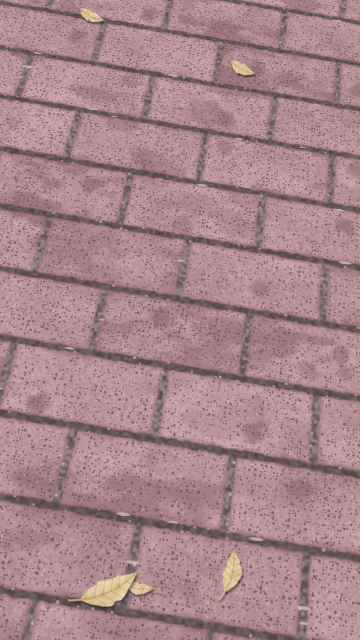
Reproduce this texture procedurally as a Shadertoy shader.

```glsl
// Rose brick paving in running bond, seen at a slant, with a few dry leaves.
// A projective map turns the canvas into ground units (one brick is 2 x 1);
// noise and hashed dots add mottling, pores, stains, joint grit and chips.

const float SLANT = 0.172;              // slope of the courses
const float NEAR_SCALE = 0.0673;        // course height at the top edge
const float DEPTH_GAIN = 0.03765;       // growth of courses toward the viewer
const float BRICK_RATIO = 2.71;         // brick length over course height
const vec2 BOND_ORIGIN = vec2(0.3477, 0.0039);
const float LEAN = 0.167;               // lean of the cross joints
const float JOINT = 0.045;              // half width of a joint
const float CORNER = 0.035;

const vec3 LIGHT_ROSE = vec3(0.785, 0.630, 0.660);
const vec3 MID_ROSE = vec3(0.690, 0.535, 0.560);
const vec3 STAIN_ROSE = vec3(0.575, 0.415, 0.445);
const vec3 PORE = vec3(0.420, 0.320, 0.345);
const vec3 JOINT_DARK = vec3(0.320, 0.260, 0.275);
const vec3 GRIT = vec3(0.570, 0.510, 0.515);
const vec3 CHIP = vec3(0.860, 0.800, 0.760);
const vec3 LEAF_PALE = vec3(0.930, 0.850, 0.700);
const vec3 LEAF_BROWN = vec3(0.740, 0.620, 0.410);

// Leaves: centre x, centre y from the top, angle, half length
const int LEAF_COUNT = 5;
const vec4 LEAVES[LEAF_COUNT] = vec4[LEAF_COUNT](
    vec4(0.143, 0.025, 0.45, 0.021), vec4(0.378, 0.107, 0.50, 0.021),
    vec4(0.362, 0.893, -1.35, 0.034), vec4(0.218, 0.919, 0.10, 0.022),
    vec4(0.172, 0.921, -0.45, 0.049));

float hash(vec2 p) {
    vec3 q = fract(p.xyx * 0.1031);
    q += dot(q, q.yzx + 33.33);
    return fract((q.x + q.y) * q.z);
}

float noise(vec2 p) {
    vec2 c = floor(p), f = fract(p);
    f = f * f * (3.0 - 2.0 * f);
    return mix(mix(hash(c), hash(c + vec2(1, 0)), f.x),
               mix(hash(c + vec2(0, 1)), hash(c + vec2(1, 1)), f.x), f.y);
}

float fbm(vec2 p) {
    return 0.55 * noise(p) + 0.3 * noise(p * 2.1 + 7.0) + 0.15 * noise(p * 4.3 + 19.0);
}

// One dot per occupied cell, with hashed place and radius
float dots(vec2 p, float density, float radius, float soft) {
    vec2 c = floor(p);
    vec2 centre = c + 0.3 + 0.4 * vec2(hash(c), hash(c + 17.0));
    float r = radius * (0.5 + 0.5 * hash(c + 31.0));
    return step(hash(c + 53.0), density) * (1.0 - smoothstep(r - soft, r + soft, length(p - centre)));
}

float roundBox(vec2 p, vec2 halfSize) {
    vec2 q = abs(p) - halfSize + CORNER;
    return length(max(q, 0.0)) + min(max(q.x, q.y), 0.0) - CORNER;
}

// Leaf frame: x runs from stem to tip in -1..1, slightly bent
vec2 leafFrame(vec2 p, vec4 leaf) {
    float c = cos(leaf.z), s = sin(leaf.z);
    vec2 q = mat2(c, -s, s, c) * (p - leaf.xy) / leaf.w;
    return q + vec2(0.0, 0.18 * q.x * q.x - 0.06);
}

float leafDistance(vec2 q, float seed) {
    float ragged = 0.16 * (noise(q * 5.0 + seed * 13.0) - 0.5);
    float blade = abs(q.y) - 0.40 * (1.0 - q.x * q.x) * (1.0 - 0.25 * q.x) + ragged * (1.0 - abs(q.x));
    float stem = max(abs(q.y) - 0.03, abs(q.x + 1.1) - 0.25);
    return min(max(blade, abs(q.x) - 1.0), stem);
}

vec3 brickColor(vec2 ground, vec2 local, vec2 id, float aa) {
    float tone = 0.5 + 1.1 * (fbm(ground * 2.2) - 0.5) + 0.9 * (noise(ground * 38.0) - 0.5);
    tone += 0.35 * (hash(id) - 0.45);
    vec3 col = mix(MID_ROSE, LIGHT_ROSE, clamp(tone, -0.3, 1.15));
    // Broad smudges and round damp spots
    float smudge = smoothstep(0.48, 0.72, fbm(ground * vec2(1.6, 3.0) + 40.0)) * hash(id + 5.0);
    for (int i = 0; i < 3; i++) {
        vec2 seed = id + float(i) * 11.0;
        vec2 centre = vec2(1.5, 0.6) * (vec2(hash(seed + 3.0), hash(seed + 8.0)) - 0.5);
        float r = length(local - centre) + 0.12 * (noise(ground * 9.0) - 0.5);
        smudge += smoothstep(0.20, 0.06, r) * smoothstep(0.6, 1.0, hash(seed + 21.0));
    }
    col = mix(col, STAIN_ROSE, 0.75 * min(smudge, 1.0));
    // Pores in two sizes and pale mineral flecks
    float wear = 0.16 + 0.22 * noise(ground * 1.3 + 70.0);
    float pores = max(dots(ground * 15.0, wear, 0.27, aa * 8.0), dots(ground * 27.0 + 9.0, wear, 0.32, aa * 12.0));
    col = mix(col, PORE, 0.75 * pores);
    return mix(col, CHIP, 0.45 * dots(ground * 19.0 + 4.0, 0.07, 0.25, aa * 9.0));
}

void mainImage(out vec4 fragColor, in vec2 fragCoord) {
    vec2 p = vec2(fragCoord.x, iResolution.y - fragCoord.y) / iResolution.y;
    float pixel = 1.0 / iResolution.y;

    // Canvas to ground
    float depth = p.y - SLANT * p.x;
    float scale = NEAR_SCALE + DEPTH_GAIN * depth;
    vec2 bond = vec2((p.x - BOND_ORIGIN.x + LEAN * depth) / BRICK_RATIO, depth - BOND_ORIGIN.y) / scale;
    vec2 ground = bond * vec2(2.0, 1.0);
    float aa = pixel / scale;

    // Running bond
    float row = floor(bond.y);
    float along = bond.x + 0.5 * mod(row, 2.0);
    vec2 id = vec2(floor(along), row);
    vec2 local = vec2(2.0 * fract(along) - 1.0, fract(bond.y) - 0.5);
    float d = roundBox(local, vec2(1.0, 0.5) - JOINT) + 0.03 * (noise(ground * 12.0) - 0.5);

    // Bricks with worn rims over gritty joints
    vec3 brick = brickColor(ground, local, id, aa);
    brick = mix(brick, STAIN_ROSE, 0.55 * smoothstep(-0.06, 0.0, d));
    float cross = smoothstep(0.90, 0.96, abs(local.x)) * smoothstep(0.49, 0.42, abs(local.y));
    float grit = noise(ground * 24.0) * (0.55 + 0.6 * cross) + 0.12 * cross;
    vec3 joint = mix(JOINT_DARK, GRIT, clamp(grit, 0.0, 1.0));
    joint = mix(joint, CHIP, 0.6 * dots(ground * 13.0 + 2.0, 0.10, 0.30, aa * 7.0));
    vec3 col = mix(brick, joint, smoothstep(-aa, aa, d));
    float chips = dots(ground * vec2(3.0, 12.0) + ground.yx * 0.4, 0.07, 0.28, 0.08);
    col = mix(col, CHIP, 0.7 * chips * smoothstep(-0.06, 0.0, d));

    // Leaves with soft shadow, midrib and side veins
    for (int i = 0; i < LEAF_COUNT; i++) {
        vec4 leaf = LEAVES[i];
        float seed = float(i), soft = pixel / leaf.w;
        float shade = leafDistance(leafFrame(p - vec2(0.002, 0.004), leaf), seed);
        col *= 1.0 - 0.4 * smoothstep(0.10, -0.10, shade);
        vec2 q = leafFrame(p, leaf);
        float rib = smoothstep(0.03 + soft, 0.01, abs(q.y));
        float veins = smoothstep(0.75, 1.0, cos(22.0 * (q.x - 0.7 * abs(q.y))));
        float dry = 0.75 * fbm(q * 4.0 + seed * 9.0) + 0.3 * veins + 0.4 * rib - 0.1;
        vec3 blade = mix(LEAF_PALE, LEAF_BROWN, clamp(dry, 0.0, 1.0));
        col = mix(col, blade, smoothstep(soft, -soft, leafDistance(q, seed)));
    }
    fragColor = vec4(col, 1.0);
}
```
